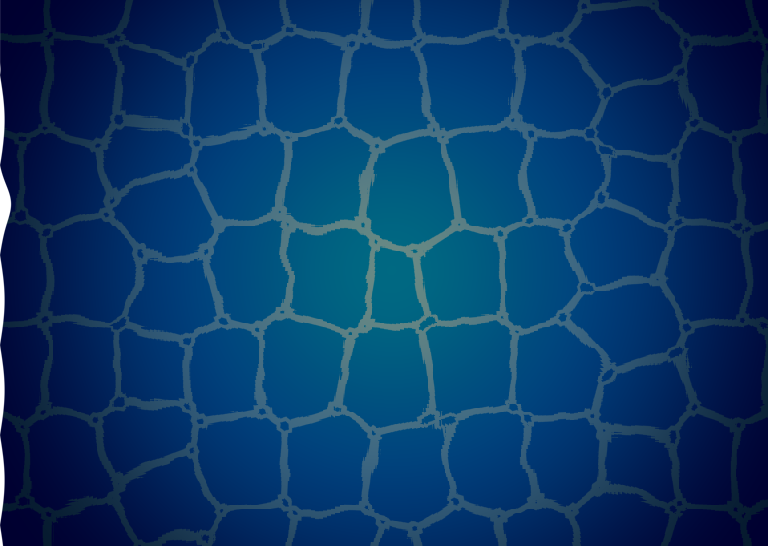
A Shadertoy shader for this pattern:

```glsl
#define COLUMN_STEP 0.1029
#define FIRST_COLUMN 0.1042
#define PERIOD 0.3685
#define SWAY 0.0221
#define VEIN_HALF_WIDTH 0.0048
#define JOINT_RADIUS 0.0100
#define WOBBLE 0.017
#define GRAIN 190.0
#define GLOW_CENTER vec2(0.51, 0.352)

float hash(vec2 p) {
    p = fract(p * vec2(0.1031, 0.1137));
    p += dot(p, p.yx + 33.33);
    return fract((p.x + p.y) * p.x * 17.0);
}

float noise(vec2 p) {
    vec2 i = floor(p), f = fract(p);
    f = f * f * (3.0 - 2.0 * f);
    return mix(mix(hash(i), hash(i + vec2(1, 0)), f.x),
               mix(hash(i + vec2(0, 1)), hash(i + vec2(1, 1)), f.x), f.y);
}

// Every sixth column is packed more tightly
float rowsIn(float column) {
    return mod(column, 6.0) == 1.0 ? 4.0 : 3.0;
}

float columnStart(float column) {
    float stagger = mod(column, 3.0) == 1.0 ? 0.0065 * column - 0.0104 : 0.0;
    return 0.1107 + stagger;
}

// Cell center in xy, size weight in z; a travelling wave sways the columns
vec3 cellSite(float column, float row) {
    float rows = rowsIn(column);
    float turn = 6.28318 * row / rows;
    float x = FIRST_COLUMN + COLUMN_STEP * column
            + SWAY * cos(turn - radians(35.0 * (8.0 - column)));
    float y = columnStart(column) + PERIOD * row / rows
            + 0.0117 * step(2.0, abs(column - 4.0)) * cos(turn);
    bool small = column == 4.0 && mod(row, 3.0) == 2.0;
    return vec3(x, y, small ? -0.0025 : 0.0);
}

vec3 nearbySite(vec2 p, int i, int j) {
    float column = floor((p.x - FIRST_COLUMN) / COLUMN_STEP) + float(i);
    float row = floor((p.y - columnStart(column)) * rowsIn(column) / PERIOD) + float(j);
    return cellSite(column, row);
}

float power(vec2 p, vec3 site) {
    vec2 d = p - site.xy;
    return dot(d, d) - site.z;
}

// Distances to the nearest and second nearest cell walls
vec2 wallDistances(vec2 p) {
    vec3 home = vec3(0.0);
    float best = 1e3;
    for (int i = -1; i <= 2; i++)
    for (int j = -1; j <= 2; j++) {
        vec3 site = nearbySite(p, i, j);
        float d = power(p, site);
        if (d < best) { best = d; home = site; }
    }
    vec2 walls = vec2(1e3);
    for (int i = -2; i <= 3; i++)
    for (int j = -2; j <= 3; j++) {
        vec3 site = nearbySite(p, i, j);
        float gap = distance(site.xy, home.xy);
        if (gap < 1e-4) continue;
        float d = (power(p, site) - best) / (2.0 * gap);
        walls = d < walls.x ? vec2(d, walls.x) : vec2(walls.x, min(walls.y, d));
    }
    return walls;
}

vec3 radialRamp(float r, vec3 core, vec3 middle, vec3 rim) {
    vec3 inner = mix(core, middle, smoothstep(0.0, 0.31, r));
    return mix(inner, rim, smoothstep(0.22, 0.60, r));
}

void mainImage(out vec4 fragColor, in vec2 fragCoord) {
    vec2 p = vec2(fragCoord.x, iResolution.y - fragCoord.y) / iResolution.x;
    float aa = 0.8 / iResolution.x;

    // Stepped noise roughens the walls
    vec2 g = floor(p * GRAIN) / GRAIN;
    vec2 wobble = vec2(noise(g * 22.0), noise(g * 22.0 + 41.0)) - 0.5;
    wobble += 0.35 * (vec2(noise(g * 70.0 + 9.0), noise(g * 70.0 + 77.0)) - 0.5);
    vec2 walls = wallDistances(p + WOBBLE * wobble);

    // Veins with small openings at the joints
    float vein = 1.0 - smoothstep(-aa, aa, walls.x - VEIN_HALF_WIDTH);
    float joint = 1.0 - smoothstep(-aa, aa, walls.y - JOINT_RADIUS);
    float opening = 0.007 * noise(p * 14.0 + 5.0);
    float hole = 1.0 - smoothstep(-aa, aa, walls.y - opening);
    float web = max(vein, joint) * (1.0 - hole);

    // Teal glow falling to a navy rim
    float r = length(p - GLOW_CENTER);
    vec3 water = radialRamp(r, vec3(0.0, 0.41, 0.51), vec3(0.0, 0.25, 0.49), vec3(0.0, 0.0, 0.19));
    vec3 veinColor = radialRamp(r, vec3(0.41, 0.54, 0.52), vec3(0.22, 0.39, 0.51), vec3(0.02, 0.10, 0.18));
    vec3 color = mix(water, veinColor, web);

    // Scalloped white margin
    float scallop = abs(sin(3.14159 * (p.y - 0.0977) / 0.1172));
    float bulge = exp(-pow((p.y - 0.26) / 0.035, 2.0));
    float margin = (0.006 + 0.009 * bulge) * scallop * smoothstep(0.08, 0.10, p.y);
    float paper = 1.0 - smoothstep(-aa, aa, p.x - margin);
    color = mix(color, vec3(1.0), paper);

    fragColor = vec4(color, 1.0);
}
```
